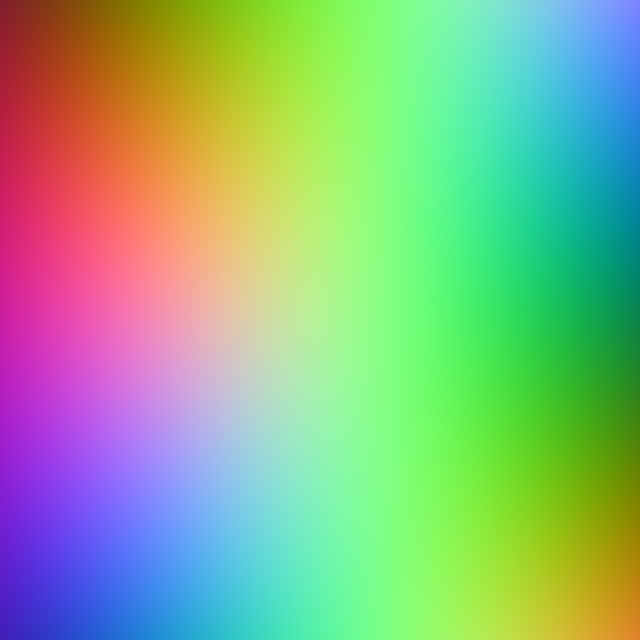
This background is drawn by a WebGL 1 fragment shader. Its source:

```glsl
precision highp float;
// A smooth rainbow field: directions on a sphere, unrolled across the canvas and shown as colour.

uniform vec2 u_resolution;

const float TILT_RATE = 4.0;     // radians of tilt across the width
const float TILT_OFFSET = 2.45;  // places the pure green column
const float TURN_RATE = 4.0;     // radians of turn down the height
const vec3 MID_COLOR = vec3(0.5);
const float COLOR_SWING = 0.5;

// Unit vector leaning away from the green axis by tilt, then spun by turn.
vec3 sphereDirection(float tilt, float turn) {
  return vec3(-sin(tilt) * sin(turn), cos(tilt), sin(tilt) * cos(turn));
}

void main() {
  vec2 uv = gl_FragCoord.xy / u_resolution;

  // Tilt runs left to right, turn runs from the top edge down.
  float tilt = TILT_RATE * uv.x - TILT_OFFSET;
  float turn = TURN_RATE * (1.0 - uv.y);

  // Map each direction component from -1..1 to a colour channel.
  vec3 color = MID_COLOR + COLOR_SWING * sphereDirection(tilt, turn);
  gl_FragColor = vec4(color, 1.0);
}
```
